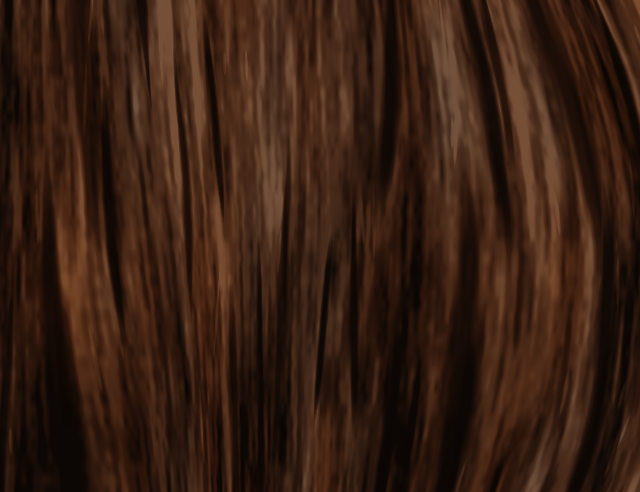
A Shadertoy shader for this texture:

```glsl
float hash(vec2 p) {
    return fract(sin(dot(p, vec2(127.1, 311.7))) * 43758.5453);
}

float noise(vec2 p) {
    vec2 i = floor(p), f = fract(p);
    f = f * f * (3.0 - 2.0 * f);
    return mix(mix(hash(i), hash(i + vec2(1, 0)), f.x),
               mix(hash(i + vec2(0, 1)), hash(i + vec2(1, 1)), f.x), f.y);
}

// Position across the hair, constant along each bent strand
float strandCoord(vec2 p) {
    float down = 1.0 - p.y;
    float side = (p.x - 0.28) / 0.2;
    float lean = 0.09 * exp(-side * side) - 0.035 * (1.0 - smoothstep(0.0, 0.3, p.x));
    float sweep = 0.36 * smoothstep(0.6, 1.25, p.x) * down * (1.15 - down);
    float gather = 0.04 * smoothstep(0.4, 0.75, p.x) * down * down;
    return p.x - lean * down - sweep + gather + 0.022 * (noise(p * vec2(5.0, 2.0) + 4.0) - 0.5);
}

// Tapered sliver around a centre: 1 inside, 0 outside
float sliver(vec2 offset, float halfLength, float halfWidth) {
    float along = offset.y / halfLength;
    float w = max(halfWidth * (1.0 - along * along), 0.0001);
    return (1.0 - smoothstep(0.25 * w, w, abs(offset.x))) * (1.0 - smoothstep(0.5, 1.0, abs(along)));
}

vec3 hairColor(float tone) {
    vec3 c = mix(vec3(0.045, 0.024, 0.014), vec3(0.17, 0.085, 0.045), smoothstep(0.0, 0.38, tone));
    c = mix(c, vec3(0.285, 0.16, 0.092), smoothstep(0.32, 0.6, tone));
    return mix(c, vec3(0.46, 0.31, 0.21), smoothstep(0.56, 0.98, tone));
}

void mainImage(out vec4 fragColor, in vec2 fragCoord) {
    vec2 p = fragCoord / iResolution.y;
    float u = strandCoord(p);

    // Neighbouring fibres slant slightly against each other
    float v = u + 0.012 * (noise(vec2(u * 9.0, p.y * 3.0)) - 0.5);

    // Locks, strands and fibres, each finer than the last
    float tone = 0.505 + 0.17 * (p.y - 0.5);
    tone += 0.48 * (noise(vec2(u * 11.0, p.y * 1.5)) - 0.5);
    tone += 0.46 * (noise(vec2(v * 30.0 + 7.0, p.y * 2.4)) - 0.5);
    tone += 0.38 * (noise(vec2(v * 64.0 + 19.0, p.y * 5.0)) - 0.5);
    tone += 0.46 * (noise(vec2(v * 118.0 + 31.0, p.y * 9.0)) - 0.5);
    tone += 0.18 * (noise(vec2(v * 140.0, p.y * 42.0)) - 0.5);

    // Deep shadows between locks, frayed by single fibres
    float fray = 0.010 * (noise(vec2(v * 70.0, p.y * 6.0)) - 0.5);
    float shadow = 0.0;
    for (int i = 0; i < 22; i++) {
        float k = float(i);
        vec2 centre = vec2((k + hash(vec2(k, 1.0))) / 22.0 * 1.35, hash(vec2(k, 2.0)));
        vec2 offset = vec2(u + fray, p.y) - centre;
        offset.x += 0.10 * (hash(vec2(k, 3.0)) - 0.5) * offset.y;
        float size = hash(vec2(k, 4.0));
        float depth = 0.65 + 0.3 * hash(vec2(k, 9.0));
        shadow = max(shadow, depth * sliver(offset, 0.2 + 0.4 * size, 0.012 + 0.026 * size * size));
    }
    tone *= 1.0 - shadow;

    // Short shining wisps crossing the flow
    for (int i = 0; i < 30; i++) {
        float k = float(i);
        vec2 centre = vec2(1.33 * hash(vec2(k, 5.0)), hash(vec2(k, 6.0)));
        vec2 offset = vec2(u, p.y) - centre;
        offset.x -= 0.22 * (hash(vec2(k, 7.0)) - 0.4) * offset.y;
        tone += 0.2 * sliver(offset, 0.03 + 0.07 * hash(vec2(k, 8.0)), 0.005);
    }

    // Drift between reddish and ashen brown
    float ash = noise(vec2(u * 16.0 + 50.0, p.y * 2.5));
    vec3 tint = mix(vec3(1.07, 0.95, 0.80), vec3(0.95, 1.05, 1.20), ash);
    fragColor = vec4(hairColor(clamp(tone, 0.0, 1.0)) * tint, 1.0);
}
```
